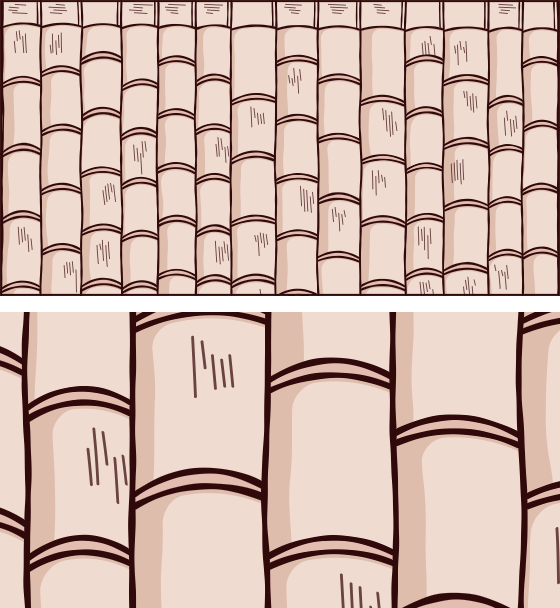
Top, the full canvas; bottom, a detail of the centre.
Give the GLSL for this pattern, as a WebGL 1 fragment shader.

```glsl
precision highp float;
// Rows of overlapping arched roof tiles in inked columns, with cel shading and hatched wear.
uniform vec2 u_resolution;

#define CANVAS vec2(768.0, 404.0)
#define COLUMNS 14
#define INK_HALF 1.4
#define RISE 9.0
#define LIP 7.0
#define CAP_HEIGHT 32.0
#define WEAR 0.36
#define LIGHT vec3(0.94, 0.86, 0.82)
#define SHADE vec3(0.87, 0.74, 0.68)
#define LIP_COLOR vec3(0.89, 0.74, 0.69)
#define INK vec3(0.19, 0.04, 0.04)
#define HATCH vec3(0.36, 0.20, 0.19)

float hash(vec2 p) {
  return fract(sin(dot(p, vec2(127.1, 311.7))) * 43758.55);
}

vec2 gradient(vec2 cell) {
  float a = 6.2832 * hash(cell);
  return vec2(cos(a), sin(a));
}

float noise(vec2 p) {
  vec2 i = floor(p), f = fract(p), e = vec2(1.0, 0.0);
  vec2 s = f * f * (3.0 - 2.0 * f);
  float low = mix(dot(gradient(i), f), dot(gradient(i + e), f - e), s.x);
  float high = mix(dot(gradient(i + e.yx), f - e.yx), dot(gradient(i + 1.0), f - 1.0), s.x);
  return mix(low, high, s.y);
}

// Uneven column borders: regular spacing plus a few harmonics
float columnEdge(float i) {
  float a = 3.14159 * i / float(COLUMNS);
  return mix(3.0, 765.0, i / float(COLUMNS)) - 1.6 * sin(a) - 6.2 * sin(2.0 * a)
    + 6.1 * sin(3.0 * a) - 1.7 * sin(6.0 * a) - 1.5 * sin(11.0 * a) + 1.9 * sin(12.0 * a);
}

float handDrawnEdge(float i, float y) {
  return columnEdge(i) + 3.0 * noise(vec2(i * 5.3 + 0.4, y / 65.0));
}

// Stagger of the first joint in each column
float firstJoint(float i) {
  return i < 3.5 ? 105.0 - 16.0 * mod(i, 3.0) : 76.0 + 26.0 * mod(i + 2.0, 3.0);
}

float segmentDistance(vec2 p, vec2 a, vec2 b) {
  vec2 d = b - a;
  return length(p - a - d * clamp(dot(p - a, d) / dot(d, d), 0.0, 1.0));
}

float coverage(float d, float px) {
  return clamp(0.5 - d / px, 0.0, 1.0);
}

void main() {
  vec2 uv = gl_FragCoord.xy / u_resolution;
  vec2 p = vec2(uv.x, 1.0 - uv.y) * CANVAS;
  float px = CANVAS.y / u_resolution.y;

  // Column under this point and distance to the nearest border
  float col = 0.0, line = 1000.0, capLine = 1000.0;
  for (int k = 0; k <= COLUMNS; k++) {
    float i = float(k);
    float dx = p.x - handDrawnEdge(i, p.y);
    if (dx > 0.0 && k < COLUMNS) col = i;
    line = min(line, abs(dx));
    capLine = min(capLine, abs(dx + 5.0));
  }
  float left = handDrawnEdge(col, p.y);
  float width = handDrawnEdge(col + 1.0, p.y) - left;
  float across = p.x - left;
  float c = 2.0 * across / width - 1.0;

  // Tile within the column; wide and outer columns have longer tiles
  float outer = pow(abs(2.0 * col / float(COLUMNS - 1) - 1.0), 8.0);
  float pitch = 75.0 + 1.2 * (columnEdge(col + 1.0) - columnEdge(col) - 54.0) + 18.0 * outer;
  float bow = RISE * c * c - 3.0 * c * (hash(vec2(col, 8.0)) - 0.2);
  float y = p.y - bow + 8.0 * noise(vec2(col * 3.7 + 0.3, p.y / 60.0));
  float row = max(floor((y - firstJoint(col)) / pitch), -1.0);
  float capDepth = p.y - CAP_HEIGHT - 0.5 * col - 0.5 * bow;
  float depth = row < 0.0 ? capDepth : y - firstJoint(col) - row * pitch;
  float below = firstJoint(col) + (row + 1.0) * pitch - y;
  float lip = row < 0.0 ? 0.0 : LIP - 2.0 * c * c;
  vec2 tile = vec2(col, row);
  bool isCap = capDepth < 0.0;

  // Soft-cornered light area, shaded along the left and under the lip
  float shadeWidth = mix(3.0, 16.0, hash(tile + 3.1)) + 3.0 * noise(p / 35.0);
  vec2 inset = vec2(across - shadeWidth, depth - lip - 3.0);
  float lit = length(max(10.0 - inset, 0.0)) - 10.0;
  vec3 color = isCap ? LIGHT : mix(SHADE, LIGHT, coverage(lit, px));
  if (!isCap) color = mix(color, LIP_COLOR, coverage(depth - lip, px));

  // Fine wear strokes: upright on worn tiles, level on the caps
  float hatch = 1000.0;
  vec2 local = vec2(across, depth);
  for (int k = 0; k < 5; k++) {
    float n = float(k), r = hash(tile + n * 1.7), s = hash(tile * 1.3 + n + 9.0);
    if (isCap) {
      vec2 a = vec2(width * (0.16 + 0.22 * r), 6.0 + 3.8 * n);
      float present = step(0.25, hash(vec2(col, 21.0))) * step(n, 3.5);
      hatch = min(hatch, segmentDistance(vec2(across, p.y), a, a + vec2(8.0 + 18.0 * s, 1.0)) + 99.0 * (1.0 - present));
    } else if (hash(tile + 17.0) < WEAR) {
      float start = mix(0.15, 0.58, hash(tile + 5.0)) * width;
      vec2 a = vec2(start + 4.0 * n + 2.0 * r, lip + 10.0 + 18.0 * r);
      hatch = min(hatch, segmentDistance(local, a, a + vec2(1.5, 7.0 + 23.0 * s)));
    }
  }
  color = mix(color, HATCH, 0.9 * coverage(hatch - 0.65, px));

  // Ink outlines: borders, tile joints and frame
  float slope = sqrt(1.0 + pow(4.0 * RISE * c / width, 2.0));
  float arc = abs(capDepth);
  if (isCap) line = min(line, capLine + 0.4);
  else arc = min(min(abs(depth), abs(depth - lip)), abs(below));
  line = min(line, arc / slope);
  line += 0.5 * noise(p / 14.0);
  vec2 rim = min(p, CANVAS - p);
  line = min(line, abs(min(rim.x, rim.y) - 1.5));
  color = mix(color, INK, coverage(line - INK_HALF, px));
  gl_FragColor = vec4(color, 1.0);
}
```
